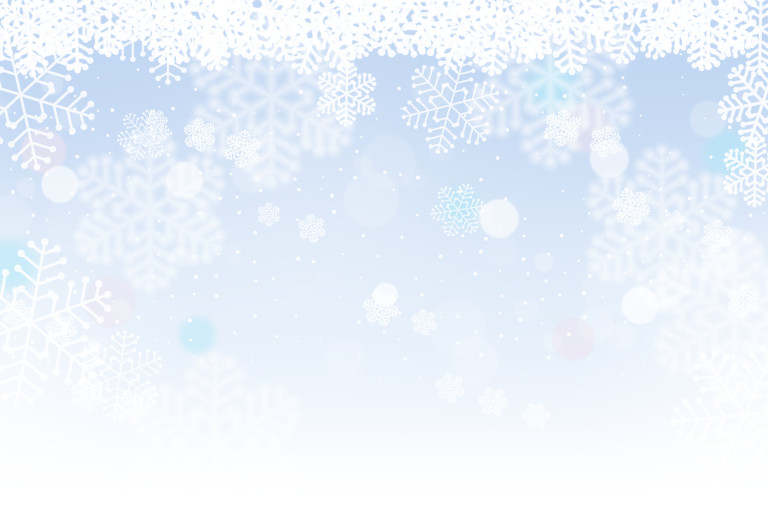
A Shadertoy shader for this background:

```glsl
// Winter backdrop: a pale blue sky fading to snow, layered with bokeh discs,
// soft and crisp six-fold snowflakes, a frosted upper border and fine snow.
// Flakes are folded segment distances; scattered parts come from hashed loops.

const vec3 SNOW = vec3(1.0);
const vec3 HAZE = vec3(0.91, 0.945, 0.985);
const vec3 SKY = vec3(0.755, 0.84, 0.95);
const vec3 CYAN = vec3(0.70, 0.91, 0.97);
const vec3 PINK = vec3(0.93, 0.89, 0.94);
const float WIDTH = 1.5;          // scene width, in canvas heights
const float SECTOR = 1.0471976;   // a sixth of a turn
const float UPRIGHT = 0.5235988;  // turn that points one arm straight up
const float SOFT = 0.07;          // blur of distant flakes
const int BOKEH_COUNT = 46;
const int SMALL_COUNT = 20;
const int BORDER_COUNT = 24;
const float SNOW_CELLS = 25.0;

vec2 p;    // position, in canvas heights
vec3 col;  // colour so far

float hash(float n) { return fract(sin(n * 127.1 + 3.7) * 43758.5); }
float hash2(vec2 c) { return hash(c.x + 57.3 * c.y); }

void paint(vec3 tint, float alpha) { col = mix(col, tint, alpha); }

float disc(vec2 center, float radius, float edge) {
    return 1.0 - smoothstep(radius - edge, radius + edge, length(p - center));
}

void bokeh(float x, float y, float radius, float edge, vec3 tint, float alpha) {
    paint(tint, alpha * disc(vec2(x, y), radius, edge));
}

float segment(vec2 q, vec2 a, vec2 b) {
    vec2 ab = b - a;
    return length(q - a - ab * clamp(dot(q - a, ab) / dot(ab, ab), 0.0, 1.0));
}

// Coverage of a flake; bead is the size of the dots that end its twigs
float flake(vec2 center, float radius, float turn, float thick, float bead, float blur) {
    vec2 q = (p - center) / radius;
    if (dot(q, q) > 1.5) return 0.0;
    float angle = atan(q.y, q.x) - turn;
    angle = abs(mod(angle + 0.5 * SECTOR, SECTOR) - 0.5 * SECTOR);
    q = length(q) * vec2(cos(angle), sin(angle));
    vec2 end = vec2(1.0, 0.0);
    float d = min(segment(q, vec2(0.0), end) - thick, length(q - end) - bead);
    for (int k = 0; k < 4; k++) {
        float along = 0.28 + 0.19 * float(k);
        float reach = 0.32 - 1.5 * (along - 0.55) * (along - 0.55);
        vec2 root = vec2(along, 0.0);
        vec2 tip = root + reach * vec2(0.5, 0.866);
        d = min(d, min(segment(q, root, tip) - thick, length(q - tip) - bead));
    }
    float edge = blur + 0.8 / (iResolution.y * radius);
    return 1.0 - smoothstep(-edge, edge, d);
}

void softFlake(float x, float y, float radius) {
    paint(SNOW, 0.62 * flake(vec2(x, y), radius, UPRIGHT, 0.04, 0.07, SOFT));
}

void thinFlake(float x, float y, float radius, float turn) {
    paint(SNOW, 0.85 * flake(vec2(x, y), radius, turn, 0.018, 0.045, 0.0));
}

void denseFlake(vec2 center, float radius, float turn) {
    paint(SNOW, 0.9 * flake(center, radius, turn, 0.037, 0.065, 0.0));
}

void mainImage(out vec4 fragColor, in vec2 fragCoord) {
    p = fragCoord / iResolution.xy * vec2(WIDTH, 1.0);

    // Sky, pale glow and side mist
    col = mix(SNOW, HAZE, smoothstep(0.0, 0.35, p.y));
    paint(SKY, smoothstep(0.25, 0.95, p.y));
    vec2 away = p - vec2(0.6);
    paint(SNOW, 0.22 * exp(-12.0 * dot(away, away)));
    float side = smoothstep(0.3, 0.8, abs(p.x - 0.5 * WIDTH));
    paint(SNOW, 0.6 * side * (1.0 - smoothstep(0.15, 0.8, p.y)));

    // Tinted glows
    bokeh(1.08, 0.83, 0.05, 0.03, CYAN, 0.65);
    bokeh(1.42, 0.70, 0.045, 0.02, CYAN, 0.6);
    bokeh(0.02, 0.48, 0.05, 0.025, CYAN, 0.55);
    bokeh(0.385, 0.345, 0.035, 0.012, CYAN, 0.45);
    bokeh(0.90, 0.595, 0.035, 0.025, CYAN, 0.6);
    bokeh(0.085, 0.705, 0.044, 0.004, PINK, 0.6);
    bokeh(1.145, 0.75, 0.048, 0.004, PINK, 0.5);
    bokeh(0.215, 0.41, 0.05, 0.005, PINK, 0.45);
    bokeh(1.12, 0.338, 0.042, 0.004, PINK, 0.5);

    // Scattered faint bokeh, then the brighter discs
    for (int i = 0; i < BOKEH_COUNT; i++) {
        float n = float(i);
        float radius = mix(0.018, 0.065, pow(hash(n + 50.0), 2.0));
        float alpha = mix(0.08, 0.28, hash(n + 90.0));
        bokeh(WIDTH * fract(n * 0.618), mix(0.28, 0.86, hash(n)), radius, 0.004, SNOW, alpha);
    }
    bokeh(0.975, 0.573, 0.038, 0.004, SNOW, 0.65);
    bokeh(0.36, 0.648, 0.036, 0.004, SNOW, 0.6);
    bokeh(0.117, 0.64, 0.036, 0.003, SNOW, 0.65);
    bokeh(1.19, 0.69, 0.038, 0.004, SNOW, 0.6);
    bokeh(1.25, 0.403, 0.036, 0.003, SNOW, 0.7);
    bokeh(0.753, 0.424, 0.024, 0.002, SNOW, 0.65);

    // Large blurred flakes
    softFlake(0.53, 0.81, 0.165);
    softFlake(0.293, 0.59, 0.15);
    softFlake(1.075, 0.85, 0.165);
    softFlake(1.293, 0.555, 0.15);
    softFlake(1.435, 0.38, 0.16);
    softFlake(0.42, 0.13, 0.17);

    // Crisp flakes
    thinFlake(0.04, 0.815, 0.145, -0.3);
    thinFlake(0.88, 0.795, 0.094, 0.25);
    thinFlake(0.28, 0.736, 0.05, 0.2);
    thinFlake(0.895, 0.59, 0.052, 0.15);
    thinFlake(0.06, 0.37, 0.16, 0.35);
    thinFlake(0.234, 0.267, 0.085, 0.4);
    thinFlake(1.455, 0.19, 0.14, 0.1);
    denseFlake(vec2(0.677, 0.817), 0.06, 0.5);
    denseFlake(vec2(1.49, 0.80), 0.085, 0.2);
    denseFlake(vec2(1.475, 0.664), 0.065, 0.5);

    // Small flakes, and the overlapping frost along the upper border
    for (int i = 0; i < SMALL_COUNT; i++) {
        float n = float(i);
        vec2 spot = fract(n * vec2(0.618, 0.755) + vec2(0.08, 0.3));
        spot = vec2(WIDTH * spot.x, mix(0.15, 0.84, spot.y));
        denseFlake(spot, mix(0.02, 0.036, hash(n + 7.0)), hash(n));
    }
    for (int i = 0; i < BORDER_COUNT; i++) {
        float n = float(i);
        float x = WIDTH * (n + hash(n)) / float(BORDER_COUNT);
        vec2 spot = vec2(x, mix(0.94, 1.02, hash(n + 31.0)));
        denseFlake(spot, mix(0.075, 0.115, hash(n + 62.0)), hash(n + 13.0));
    }
    thinFlake(0.328, 0.96, 0.12, UPRIGHT);

    // Fine falling snow
    vec2 cell = floor(p * SNOW_CELLS);
    vec2 jitter = 0.2 + 0.6 * vec2(hash2(cell), hash2(cell + 19.0));
    float grain = mix(0.0015, 0.0042, hash2(cell + 41.0));
    float present = step(0.45, hash2(cell + 73.0)) * smoothstep(0.2, 0.35, p.y);
    paint(SNOW, 0.85 * present * disc((cell + jitter) / SNOW_CELLS, grain, 0.7 / iResolution.y));
    fragColor = vec4(col, 1.0);
}
```
